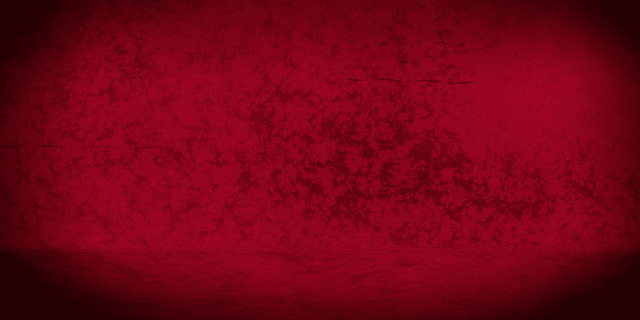
Reproduce this texture procedurally as a Shadertoy shader.

```glsl
float hash(vec2 p) {
    p = fract(p * vec2(0.1031, 0.1137));
    p += dot(p, p.yx + 33.33);
    return fract((p.x + p.y) * p.x * 17.0);
}

// Distance to the nearest jittered cell point
float cells(vec2 p) {
    vec2 id = floor(p), f = fract(p);
    float nearest = 2.0;
    for (int y = -1; y <= 1; y++)
    for (int x = -1; x <= 1; x++) {
        vec2 o = vec2(x, y), c = id + o + 50.0;
        vec2 d = o + vec2(hash(c), hash(c + 71.7)) - f;
        nearest = min(nearest, dot(d, d));
    }
    return sqrt(nearest);
}

// Gentle bending that keeps the cells from folding over
vec2 warp(vec2 p) {
    return p + 0.012 * sin(p.yx * 13.0 + sin(p * 7.0))
             + 0.004 * sin(p.yx * 57.0 + 2.0 * sin(p * 23.0));
}

// Layered cellular crust, averaging about 0.43
float crust(vec2 p) {
    float sum = 0.0, scale = 12.0;
    for (int i = 0; i < 5; i++) {
        sum += 0.2 * cells(p * scale + float(i) * 7.3);
        p = mat2(0.8, 0.6, -0.6, 0.8) * p;
        scale *= 1.75;
    }
    return sum;
}

float blob(vec2 p, vec2 centre, vec2 radius) {
    vec2 d = (p - centre) / radius;
    return exp(-dot(d, d));
}

// Thin tapered line with a soft edge
float scratch(vec2 p, vec2 a, vec2 b, float width) {
    vec2 ab = b - a;
    float t = clamp(dot(p - a, ab) / dot(ab, ab), 0.0, 1.0);
    float d = length(p - a - ab * t + vec2(0.0, 0.003 * sin(t * 19.0)));
    float soft = 0.7 / iResolution.y;
    return (1.0 - smoothstep(width - soft, width + soft + 0.002, d))
         * (0.55 + 0.45 * sin(t * 23.0 + 1.0));
}

void mainImage(out vec4 fragColor, in vec2 fragCoord) {
    vec2 p = fragCoord / iResolution.xy * vec2(2.0, 1.0);
    vec2 w = warp(p);
    float floorLine = 0.222 + 0.004 * sin(p.x * 9.0) + 0.002 * sin(p.x * 47.0);
    float ground = 1.0 - smoothstep(floorLine - 0.02, floorLine + 0.012, p.y);

    // Stained regions of the wall
    float stain = 0.85 * blob(w, vec2(1.10, 0.42), vec2(0.42, 0.15))
                + 0.70 * blob(w, vec2(1.18, 0.64), vec2(0.28, 0.17))
                + 0.60 * blob(w, vec2(1.48, 0.36), vec2(0.26, 0.14))
                + 0.70 * blob(w, vec2(0.37, 0.82), vec2(0.10, 0.14))
                + 0.45 * blob(w, vec2(0.12, 0.60), vec2(0.22, 0.30))
                + 0.45 * blob(w, vec2(0.86, 0.70), vec2(0.05, 0.16))
                + 0.55 * blob(w, vec2(1.90, 0.40), vec2(0.25, 0.14))
                + 0.55 * blob(w, vec2(1.42, 0.93), vec2(0.20, 0.12))
                + 0.35 * blob(w, vec2(0.50, 0.52), vec2(0.25, 0.06));
    float smoothPatch = smoothstep(1.40, 1.49, w.x)
                      * smoothstep(0.48, 0.60, w.y);
    stain = clamp(stain, 0.0, 1.0) * (1.0 - 0.75 * smoothPatch) * (1.0 - ground);

    // Crusty wall, with horizontal streaks on the ground
    float rough = crust(mix(w, w * vec2(0.35, 1.5), ground));
    float dark = smoothstep(0.0, 0.12, rough - mix(0.47, 0.38, stain));
    float light = 0.98 - dark * mix(0.06, 0.20, stain) - 0.09 * stain;
    light += (0.43 - rough) * 0.35 * (1.0 - 0.8 * smoothPatch);
    light += 0.02 * sin(w.x * 13.0 + 2.0 * sin(w.y * 3.0)) * sin(w.y * 5.0 + w.x * 4.0);
    light += 0.04 * smoothPatch * blob(p, vec2(1.68, 0.70), vec2(0.3, 0.2));

    // Scratches, a highlight below the long one, and a chip
    light -= 0.34 * scratch(p, vec2(1.09, 0.753), vec2(1.51, 0.738), 0.0018);
    light += 0.10 * scratch(p, vec2(1.12, 0.746), vec2(1.50, 0.731), 0.0015);
    light -= 0.18 * scratch(p, vec2(1.25, 0.805), vec2(1.56, 0.857), 0.0020);
    light -= 0.20 * scratch(p, vec2(0.0, 0.542), vec2(0.55, 0.537), 0.0016);
    light -= 0.25 * scratch(p, vec2(0.215, 0.445), vec2(0.235, 0.50), 0.0015);
    light -= 0.35 * blob(p, vec2(1.20, 0.863), vec2(0.012, 0.005));

    // Edge and corner shade
    float side = smoothstep(-0.14, 0.35, w.x) * smoothstep(-0.22, 0.28, 2.0 - w.x);
    float corner = length((w - vec2(1.0, 0.48)) * vec2(0.9, 1.6));
    light *= mix(0.46, 1.0, side);
    light *= mix(0.72, 1.0, smoothstep(0.0, 0.28, 1.0 - w.y));
    light *= 1.0 - 0.65 * smoothstep(0.78, 1.22, corner);

    // Ground fades down and outwards from its lit centre
    float off = p.x - 1.06;
    float glow = smoothstep(-0.09, 0.17, p.y - 0.15 * off * off);
    light *= mix(1.0, mix(0.38, 0.95, glow) * (1.0 - 0.18 * off * off), ground);

    // Fine grain
    light *= 1.0 + 0.07 * (cells(p * 120.0) - 0.43)
                 + 0.07 * (hash(floor(p * 256.0)) - 0.5);

    float tone = clamp(light, 0.24, 1.08);
    fragColor = vec4(0.60 * tone, 0.02 * tone * tone, 0.13 * pow(tone, 1.7), 1.0);
}
```
